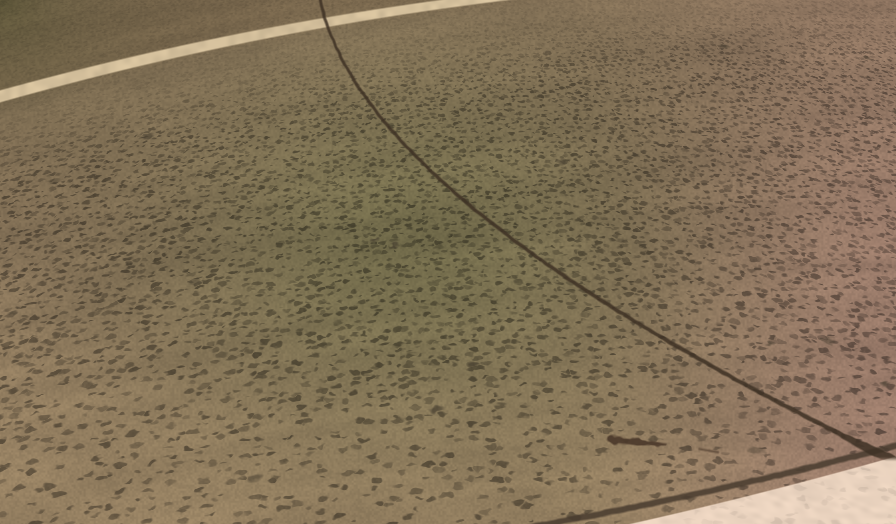
A WebGL 2 fragment shader for this texture:

```glsl
#version 300 es
precision highp float;

uniform vec2 u_resolution;
out vec4 outColor;

float hash(vec2 p) {
  vec3 q = fract(vec3(p.xyx) * 0.1031);
  q += dot(q, q.yzx + 33.33);
  return fract((q.x + q.y) * q.z);
}

float noise(vec2 p) {
  vec2 i = floor(p), f = fract(p);
  f = f * f * (3.0 - 2.0 * f);
  return mix(mix(hash(i), hash(i + vec2(1, 0)), f.x),
             mix(hash(i + vec2(0, 1)), hash(i + vec2(1, 1)), f.x), f.y);
}

float fbm(vec2 p) {
  float sum = 0.0, amp = 0.5;
  for (int i = 0; i < 4; i++) {
    sum += amp * noise(p);
    p = p * 2.03 + 17.0;
    amp *= 0.5;
  }
  return sum;
}

// Soft coverage of a line from its distance
float stroke(float d, float halfWidth, float soft) {
  return 1.0 - smoothstep(halfWidth - soft, halfWidth + soft, abs(d));
}

float segmentDistance(vec2 p, vec2 a, vec2 b) {
  vec2 ab = b - a;
  return length(p - a - ab * clamp(dot(p - a, ab) / dot(ab, ab), 0.0, 1.0));
}

// Jittered elliptical chips, one per cell, present with a given chance
float chips(vec2 p, float chance, float size, float soft) {
  vec2 cell = floor(p);
  float cover = 0.0;
  for (int j = -1; j <= 1; j++) {
    for (int i = -1; i <= 1; i++) {
      vec2 id = cell + vec2(i, j);
      vec2 center = id + 0.15 + 0.7 * vec2(hash(id + 3.7), hash(id + 91.3));
      vec2 d = p - center;
      d.y += 0.25 * d.x;
      d.y *= 1.25;
      float radius = size * (0.5 + 0.8 * hash(id + 47.1));
      float shape = 1.0 - smoothstep(radius - soft, radius + soft, length(d));
      float tone = 0.45 + 0.55 * hash(id + 12.9);
      cover = max(cover, shape * tone * step(hash(id + 71.5), chance));
    }
  }
  return cover;
}

// Ground coordinates whose cells grow toward the viewer
vec2 groundPlane(vec2 p, float nearGrowth, float cellHeight) {
  return vec2((p.x - 0.6) / (1.6 * cellHeight), log(cellHeight) / nearGrowth) + 200.0;
}

vec3 floorTint(vec2 p) {
  vec3 brown = vec3(0.53, 0.45, 0.35);
  vec3 tan_ = vec3(0.59, 0.505, 0.385);
  vec3 olive = vec3(0.465, 0.44, 0.305);
  vec3 rose = vec3(0.61, 0.485, 0.42);
  vec3 c = mix(tan_, brown, smoothstep(0.05, 0.6, p.y));
  c = mix(c, rose, smoothstep(1.05, 1.75, p.x) * (1.0 - 0.45 * smoothstep(0.5, 1.0, p.y)));
  vec2 g = (p - vec2(0.78, 0.54)) / vec2(0.46, 0.36);
  return mix(c, olive, 0.95 * exp(-dot(g, g)));
}

void main() {
  vec2 p = gl_FragCoord.xy / u_resolution.y;
  float px = 1.0 / u_resolution.y;

  // Curves of the painted stripe, the crack and the near joint
  float stripe = p.y - (0.816 + p.x * (0.279 - 0.0837 * p.x));
  float t = 1.0 - p.y;
  float bend = 0.611 + t * (0.2156 + t * (1.418 - 0.28 * t));
  float bendSlope = 0.2156 + t * (2.836 - 0.84 * t);
  float crack = (p.x - bend) / sqrt(1.0 + bendSlope * bendSlope);
  float s = p.x - 1.044;
  float joint = p.y - s * (0.185 + 0.06 * s);

  // Floor with broad mottling
  vec3 color = floorTint(p);
  color *= 0.93 + 0.14 * fbm(p * vec2(5.0, 9.0));
  float beyond = smoothstep(-0.03, 0.03, stripe);
  float corner = exp(-6.0 * length(p - vec2(0.0, 1.0)));
  color = mix(color, vec3(0.46, 0.39, 0.29), 0.75 * beyond);
  color = mix(color, vec3(0.32, 0.31, 0.19), 0.7 * corner);
  color *= 0.96 + 0.08 * noise(vec2(p.x * 3.0, stripe * 45.0));

  // Embedded chips, finer toward the far edge
  float h = 0.006 + 0.011 * t;
  vec2 ground = groundPlane(p, 0.011, h);
  vec2 wobble = vec2(noise(ground * 2.3), noise(ground * 2.3 + 50.0)) - 0.5;
  float soft = 0.08 + 0.4 * px / h;
  float chance = mix(0.48, 0.88, smoothstep(0.0, 0.5, p.y));
  float speck = chips(ground + 0.45 * wobble, chance, 0.36, soft);
  float field = 1.0 - smoothstep(-0.2, -0.02, stripe);
  color *= 1.0 - speck * 0.38 * mix(0.2, 1.0, field);
  float stain = chips(ground * 0.55 + 0.3 * wobble + 31.0, 0.012, 0.32, soft);
  color = mix(color, vec3(0.25, 0.22, 0.17), 0.7 * stain * field);
  color *= 0.95 + 0.1 * noise(p * 260.0);

  // Painted stripe
  float stripeHalf = mix(0.0115, 0.008, clamp(p.x, 0.0, 1.0));
  vec3 paint = vec3(0.83, 0.75, 0.61) * (0.95 + 0.1 * noise(p * 70.0));
  color = mix(color, paint, stroke(stripe, stripeHalf, 1.2 * px));

  // Pale slab, its tan border and the dark joint
  float slab = 1.0 - smoothstep(-px, px, joint + mix(0.031, 0.021, clamp((s - 0.15) * 2.0, 0.0, 1.0)));
  vec3 pale = vec3(0.92, 0.83, 0.75) * (0.96 + 0.07 * noise(ground * 1.5) - 0.08 * speck);
  color = mix(color, pale, slab * step(1.1, p.x));
  float jointEdge = 0.002 * (noise(p * 90.0) - 0.5);
  color = mix(color, vec3(0.28, 0.23, 0.18), 0.85 * stroke(joint + jointEdge, 0.006, 1.5 * px) * step(1.0, p.x));

  // Crack, widening where it meets the joint
  float crackHalf = 0.0028 + 0.0014 * t + 0.005 * smoothstep(0.81, 0.87, t);
  float crackCover = stroke(crack + jointEdge, crackHalf, 1.2 * px) * (1.0 - smoothstep(0.87, 0.882, t));
  color = mix(color, vec3(0.24, 0.19, 0.14), 0.85 * crackCover);

  // Gouges near the joint
  float gouge = segmentDistance(p, vec2(1.168, 0.161), vec2(1.27, 0.151));
  float nick = segmentDistance(p, vec2(1.335, 0.143), vec2(1.37, 0.137));
  float rough = 0.006 * (noise(p * 110.0) - 0.5);
  float taper = 0.006 * (1.0 - smoothstep(1.18, 1.29, p.x));
  float scars = max(stroke(gouge + rough, 0.0015 + taper, 1.5 * px), 0.7 * stroke(nick, 0.002, 1.5 * px));
  color = mix(color, vec3(0.27, 0.2, 0.15), 0.85 * scars);

  outColor = vec4(clamp(color, 0.0, 1.0), 1.0);
}
```
